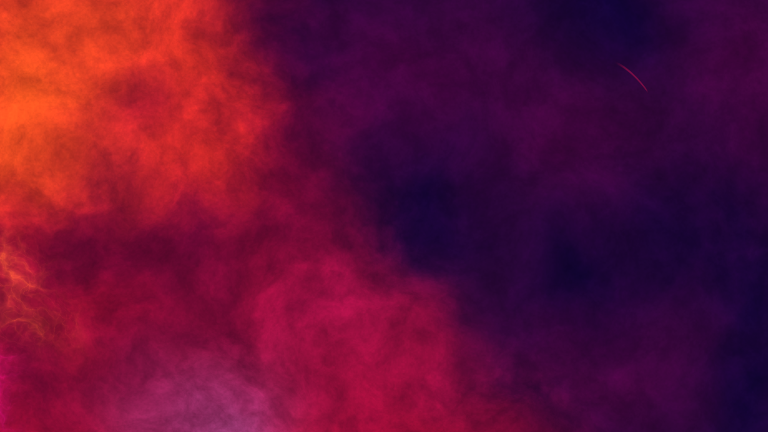
Reproduce this background procedurally as a WebGL 1 fragment shader.

```glsl
precision highp float;
// Drifting smoke: orange embers at left, crimson and mauve haze below, dark violet at right.

#define WARP 0.15
#define SMOKE_SCALE 4.2
#define SMOKE_CONTRAST 0.85
#define FILAMENT_SCALE 9.0
#define TEXTURE 0.36
#define GRAIN 0.025

uniform vec2 u_resolution;

const vec3 NAVY    = vec3(0.07, 0.015, 0.20);
const vec3 VIOLET  = vec3(0.16, 0.025, 0.22);
const vec3 PLUM    = vec3(0.28, 0.02, 0.245);
const vec3 WINE    = vec3(0.40, 0.03, 0.20);
const vec3 CRIMSON = vec3(0.66, 0.05, 0.19);
const vec3 ROSE    = vec3(0.68, 0.07, 0.29);
const vec3 SCARLET = vec3(0.84, 0.17, 0.16);
const vec3 ORANGE  = vec3(0.93, 0.32, 0.13);
const vec3 MAUVE   = vec3(0.66, 0.28, 0.54);
const vec3 MAGENTA = vec3(0.85, 0.06, 0.45);
const vec3 CORAL   = vec3(0.92, 0.30, 0.22);

float hash(vec2 p) {
  vec3 a = fract(vec3(p.xyx) * 0.1031);
  a += dot(a, a.yzx + 33.33);
  return fract((a.x + a.y) * a.z);
}

float noise(vec2 p) {
  vec2 i = floor(p), f = fract(p);
  f = f * f * f * (f * (f * 6.0 - 15.0) + 10.0);
  return mix(mix(hash(i), hash(i + vec2(1, 0)), f.x),
             mix(hash(i + vec2(0, 1)), hash(i + vec2(1, 1)), f.x), f.y);
}

// Layered noise around zero; gain sets how rough it is
float fbm(vec2 p, float gain) {
  float sum = 0.0, amp = 0.5;
  for (int i = 0; i < 6; i++) {
    sum += amp * (noise(p) - 0.5);
    p = mat2(1.6, 1.2, -1.2, 1.6) * p + 7.3;
    amp *= gain;
  }
  return sum;
}

// Thin bright folds where the noise crosses its middle value
float filaments(vec2 p) {
  float sum = 0.0, amp = 0.6;
  for (int i = 0; i < 4; i++) {
    sum += amp * pow(1.0 - abs(2.0 * noise(p) - 1.0), 5.0);
    p = mat2(1.5, 1.1, -1.1, 1.5) * p + 3.1;
    amp *= 0.7;
  }
  return sum;
}

// Soft elliptical patch
float glow(vec2 p, vec2 center, vec2 radius) {
  vec2 d = (p - center) / radius;
  return exp(-dot(d, d));
}

// Lays smoke of one colour over another
vec3 veil(vec3 under, vec3 over, float amount) {
  return mix(under, over, clamp(amount, 0.0, 1.0));
}

void main() {
  vec2 p = gl_FragCoord.xy / u_resolution.y;
  p.x *= 1.7778 * u_resolution.y / u_resolution.x;

  // Turbulence shared by all layers
  vec2 drift = vec2(fbm(p * 4.0 + 11.0, 0.5), fbm(p * 4.0 + 47.0, 0.5));
  vec2 q = p + WARP * drift;
  float smoke = fbm(p * SMOKE_SCALE + 0.8 * drift + 23.0, 0.52);
  float fine = fbm(p * 14.0 + 1.6 * drift + 5.0, 0.64);
  float density = SMOKE_CONTRAST * (smoke + 0.32 * fine);

  // Violet night with plum haze and navy hollows
  float haze = 0.85 * glow(q, vec2(1.34, 0.66), vec2(0.18, 0.20))
             + 0.90 * glow(q, vec2(1.72, 0.78), vec2(0.17, 0.28))
             + 0.85 * glow(q, vec2(0.90, 0.84), vec2(0.30, 0.25))
             + 0.90 * glow(q, vec2(1.40, 0.15), vec2(0.30, 0.20));
  vec3 color = veil(VIOLET, PLUM, haze * (0.95 + 1.1 * density));
  float hollow = 0.95 * glow(q, vec2(0.99, 0.51), vec2(0.13, 0.14))
               + 0.90 * glow(q, vec2(1.63, 0.46), vec2(0.20, 0.15))
               + 0.85 * glow(q, vec2(1.41, 0.99), vec2(0.18, 0.11))
               + 0.70 * glow(q, vec2(1.32, 0.36), vec2(0.12, 0.10))
               + 0.85 * glow(q, vec2(1.77, 0.12), vec2(0.11, 0.28));
  color = veil(color, NAVY, hollow * (1.0 - 1.5 * density));

  // Red bank whose edge sweeps out to the right toward the bottom
  float bank = 0.64 + 0.60 * (1.0 - q.y) * (1.0 - q.y) - q.x + 0.2 * density;
  color = veil(color, WINE, smoothstep(-0.18, 0.10, bank));
  color = veil(color, CRIMSON, smoothstep(-0.02, 0.30, bank) * (0.58 + 1.4 * density));
  float shade = 0.70 * glow(q, vec2(0.48, 0.40), vec2(0.14, 0.14))
              + 0.75 * glow(q, vec2(0.28, 0.16), vec2(0.18, 0.14))
              + 0.30 * glow(q, vec2(0.22, 0.42), vec2(0.20, 0.10));
  color = veil(color, WINE * 0.95, shade * (1.0 - density));

  // Rose and mauve smoke along the bottom
  float rose = 0.85 * glow(q, vec2(0.76, 0.25), vec2(0.23, 0.18))
             + 0.50 * glow(q, vec2(1.12, 0.07), vec2(0.20, 0.09));
  color = veil(color, ROSE, rose * (0.72 + 1.5 * density));
  float mauve = glow(q, vec2(0.46, -0.02), vec2(0.16, 0.13)) + 0.28 * glow(q, vec2(0.54, 0.13), vec2(0.14, 0.10));
  color = veil(color, MAUVE, mauve * (0.78 + 1.4 * density));

  // Ember cloud in the upper left
  float ember = (1.0 - smoothstep(0.42, 0.70, q.x - 0.12 * density))
              * smoothstep(0.40, 0.64, q.y + 0.10 * density);
  ember *= 1.0 - 0.5 * glow(q, vec2(0.31, 0.74), vec2(0.09, 0.08));
  color = veil(color, SCARLET, ember * (0.90 + 0.9 * density));
  float heat = 0.90 * glow(q, vec2(0.05, 0.72), vec2(0.20, 0.24)) + 0.45 * glow(q, vec2(0.20, 0.98), vec2(0.28, 0.18));
  color = veil(color, ORANGE, heat * ember * (0.85 + 1.1 * density));

  // Curling filaments at the left border
  float strands = filaments(p * FILAMENT_SCALE + 3.0 * drift);
  float curl = glow(q, vec2(0.02, 0.32), vec2(0.10, 0.11)) + 0.6 * glow(q, vec2(0.14, 0.22), vec2(0.09, 0.06));
  color = veil(color, CORAL, curl * (0.15 + 0.95 * strands));
  float tongue = glow(q, vec2(0.01, 0.06), vec2(0.06, 0.08));
  color = veil(color, MAGENTA, tongue * (0.2 + 1.2 * strands));

  // Single curved spark in the upper right
  float t = (p.x - 1.42) / 0.08;
  float arc = abs(p.y - 0.857 + 0.03 * t + 0.04 * t * t) * 0.75;
  float spark = (1.0 - smoothstep(0.0005, 0.0035, arc)) * smoothstep(0.0, 0.4, t) * (1.0 - smoothstep(0.92, 1.02, t));
  color = mix(color, ROSE, 0.55 * spark);

  color *= 1.0 + TEXTURE * fine;
  color *= 1.0 + 2.0 * GRAIN * (noise(p * 140.0) + noise(p * 260.0) - 1.0);
  gl_FragColor = vec4(clamp(color, 0.0, 1.0), 1.0);
}
```
